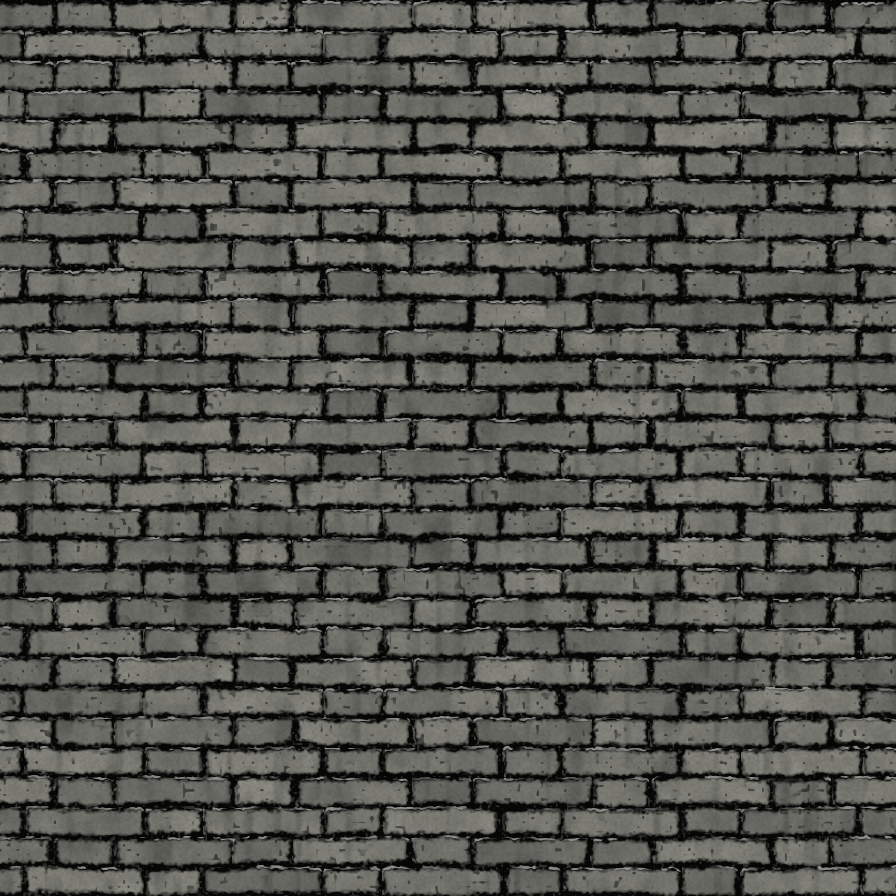
Give the GLSL for this texture, as a WebGL 2 fragment shader.

```glsl
#version 300 es
precision highp float;
// Weathered grey brick wall: each course alternates long and short bricks,
// and every other course shifts by half a repeat. Bricks are rounded boxes
// with noise-eroded edges, black joints and a broken pale rim of mortar.
uniform vec2 u_resolution;
out vec4 fragColor;

const float COURSES = 30.0;          // rows up the canvas
const float REPEATS = 5.0;           // long + short pairs across
const float PAIR = 6.0;              // pair width in course heights
const float SHORT_LEN = 2.0;         // short brick length in course heights
const float START = 0.30;            // start of a short brick in its repeat
const float JOINT_MIN = 0.055;       // half joint widths
const float JOINT_MAX = 0.13;
const float CORNER = 0.10;
const float EROSION = 0.13;
const float RIM_OFFSET = 0.045;
const float RIM_WIDTH = 0.05;
const vec3 JOINT_COLOR = vec3(0.025, 0.025, 0.02);
const vec3 BRICK_DARK = vec3(0.37, 0.37, 0.35);
const vec3 BRICK_LIGHT = vec3(0.515, 0.515, 0.485);
const vec3 RIM_COLOR = vec3(0.64, 0.64, 0.63);

float hash(vec2 p) {
    vec3 q = fract(p.xyx * vec3(0.1031, 0.1030, 0.0973));
    q += dot(q, q.yzx + 33.33);
    return fract((q.x + q.y) * q.z);
}

float noise(vec2 p) {
    vec2 i = floor(p), f = fract(p);
    f = f * f * (3.0 - 2.0 * f);
    vec2 e = vec2(1.0, 0.0);
    return mix(mix(hash(i), hash(i + e.xy), f.x),
               mix(hash(i + e.yx), hash(i + e.xx), f.x), f.y);
}

float fbm(vec2 p) {
    float sum = 0.0, amp = 0.5;
    for (int i = 0; i < 4; i++) {
        sum += amp * noise(p);
        p = p * 2.03 + 17.7;
        amp *= 0.5;
    }
    return sum / 0.9375;
}

float boxDistance(vec2 p, vec2 halfSize, float r) {
    vec2 q = abs(p) - halfSize + r;
    return length(max(q, 0.0)) + min(max(q.x, q.y), 0.0) - r;
}

// Brick ids wrap across the canvas so that its sides join.
vec2 wrapId(float index, float row) {
    return vec2(mod(index, 2.0 * REPEATS) + 3.0, row + 11.0);
}

void main() {
    vec2 uv = gl_FragCoord.xy / u_resolution;
    vec2 wall = uv * vec2(REPEATS * PAIR, COURSES);
    float pixel = COURSES / u_resolution.y;

    // Slightly wavy courses
    vec2 p = wall + 0.10 * (vec2(noise(wall * 0.9), noise(wall * 0.8 + 40.0)) - 0.5);

    // Course, then brick within the course
    float row = clamp(floor(p.y), 0.0, COURSES - 1.0);
    float s = p.x / PAIR - START + 0.5 * (1.0 - mod(row, 2.0));
    float along = fract(s) * PAIR;
    float isLong = step(SHORT_LEN, along);
    float index = 2.0 * floor(s) + isLong;
    vec2 id = wrapId(index, row), nextId = wrapId(index + 1.0, row);
    float len = mix(SHORT_LEN, PAIR - SHORT_LEN, isLong);
    vec2 local = vec2(along - SHORT_LEN * isLong, p.y - row);

    // Brick bounds with uneven joints
    float left = mix(JOINT_MIN, JOINT_MAX, hash(id + 5.1)) + 0.1 * (hash(id) - 0.5);
    float right = len - mix(JOINT_MIN, JOINT_MAX, hash(nextId + 5.1)) + 0.1 * (hash(nextId) - 0.5);
    float bottom = mix(0.05, 0.13, hash(id + 21.3));
    float top = 1.0 - mix(0.08, 0.13, hash(id + 37.9));
    vec2 lo = vec2(left, bottom), hi = vec2(right, top);
    vec2 fromCenter = local - 0.5 * (lo + hi);
    float d = boxDistance(fromCenter, 0.5 * (hi - lo), CORNER);

    // Eroded edge: broad chips plus fine crumbling
    float chips = fbm(wall * 2.3 + 9.0) - 0.48;
    float crumbs = noise(wall * 9.0) - 0.5;
    float worn = d + EROSION * (chips * 1.3 + crumbs * 0.75);
    float brickMask = 1.0 - smoothstep(-pixel, pixel, worn);

    // Brick face: own tone, blotches, vertical stains, grain and pits
    float blotch = fbm(wall * 1.1 + hash(id) * 30.0);
    float stain = noise(vec2(wall.x * 3.0, wall.y * 0.5) + 70.0);
    float grain = noise(wall * 13.0 + 3.0) - 0.5;
    float tone = 0.55 + 0.6 * (hash(id + 61.0) - 0.5) + 0.9 * (blotch - 0.5);
    vec3 face = mix(BRICK_DARK, BRICK_LIGHT, clamp(tone, -0.15, 1.15));
    face *= 1.0 + 0.10 * grain - 0.14 * smoothstep(0.6, 0.95, stain);
    float pits = smoothstep(0.80, 0.92, noise(wall * 6.5 + 120.0));
    face *= 1.0 - 0.45 * pits * smoothstep(0.35, 0.65, blotch);
    face *= mix(0.55, 1.0, smoothstep(0.0, 0.11, -worn));

    // Pale broken mortar along upper edges, fainter on left edges
    float upper = smoothstep(top - 0.09, top, local.y);
    float side = 0.55 * (1.0 - smoothstep(left - 0.02, left + 0.07, local.x));
    float band = 1.0 - smoothstep(0.3 * RIM_WIDTH, RIM_WIDTH + 0.5 * pixel,
                                  abs(d - RIM_OFFSET + 0.08 * crumbs));
    float broken = smoothstep(0.36, 0.62, noise(wall * vec2(4.0, 7.0) + 200.0))
                 * smoothstep(0.28, 0.58, fbm(wall * 0.9 + 300.0));
    float rim = band * max(upper, side) * broken;

    // Sparse grit inside the dark joints
    float grit = smoothstep(0.65, 0.95, noise(wall * 11.0 + 400.0));
    vec3 color = JOINT_COLOR + 0.16 * grit;
    color = mix(color, face, brickMask);
    color = mix(color, RIM_COLOR, 0.85 * rim);
    fragColor = vec4(color, 1.0);
}
```
